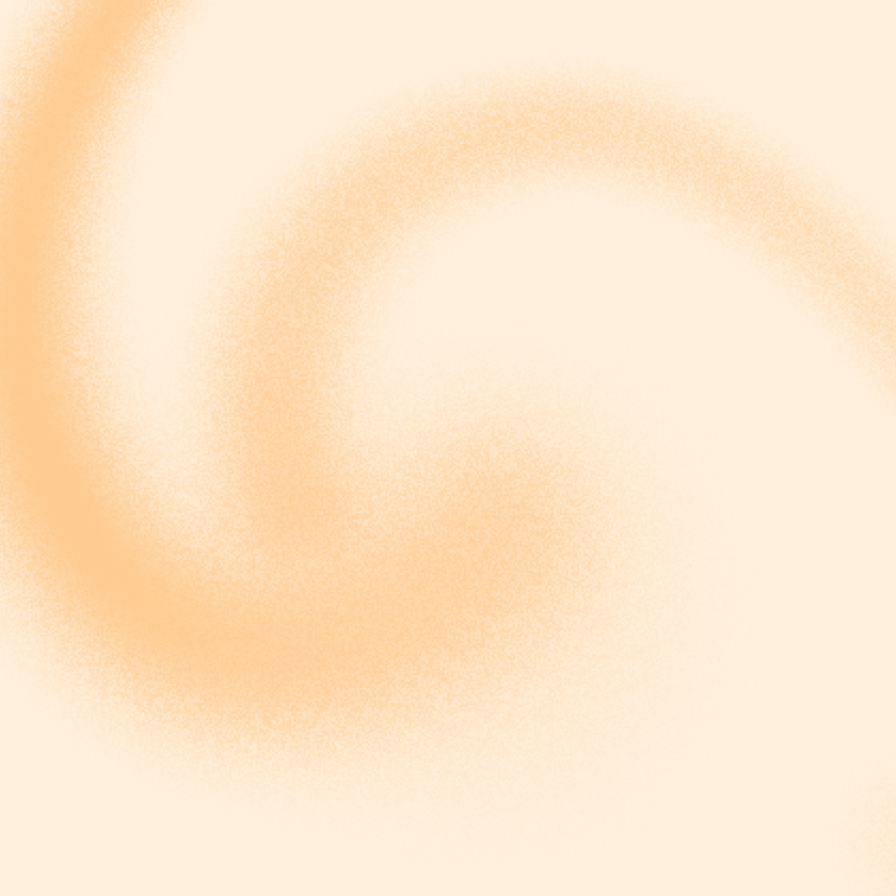
A Shadertoy shader for this background:

```glsl
// Two soft orange arms curl together into a spiral on a cream ground.
// Each arm is a pair of Bezier curves swept by a soft brush whose width and
// strength change along the way; fine grain roughens the fading edges.

#define CREAM vec3(1.0, 0.94, 0.865)
#define ORANGE vec3(0.995, 0.797, 0.570)
#define BRUSH_STEPS 32
#define EDGE_POWER 2.3
#define HAZE_STRENGTH 0.24
#define GRAIN_CELLS 420.0
#define GRAIN_STRENGTH 0.42

// Integer hash of a lattice cell, 0 to 1
float hash(vec2 cell) {
    uvec2 q = uvec2(ivec2(cell)) * uvec2(1597u, 3821u);
    uint n = (q.x ^ q.y) * 277803u;
    n = (n ^ (n >> 15)) * 739391u;
    n ^= n >> 13;
    return float(n & 65535u) / 65535.0;
}

// Smooth value noise
float grainNoise(vec2 p) {
    vec2 cell = floor(p);
    vec2 f = fract(p);
    f = f * f * (3.0 - 2.0 * f);
    float low = mix(hash(cell), hash(cell + vec2(1.0, 0.0)), f.x);
    float high = mix(hash(cell + vec2(0.0, 1.0)), hash(cell + vec2(1.0)), f.x);
    return mix(low, high, f.y);
}

vec2 bezier(vec2 a, vec2 b, vec2 c, vec2 d, float t) {
    float s = 1.0 - t;
    return s * s * s * a + 3.0 * s * s * t * b + 3.0 * s * t * t * c + t * t * t * d;
}

// Strongest soft dab along a curve; width is the half-strength radius
float brush(vec2 p, vec2 a, vec2 b, vec2 c, vec2 d, vec2 width, vec2 strength) {
    float ink = 0.0;
    for (int i = 0; i <= BRUSH_STEPS; i++) {
        float t = float(i) / float(BRUSH_STEPS);
        float r = distance(p, bezier(a, b, c, d, t)) / mix(width.x, width.y, t);
        float dab = exp2(-pow(r, EDGE_POWER));
        ink = max(ink, dab * mix(strength.x, strength.y, t * t));
    }
    return ink;
}

float glow(vec2 p, vec2 center, float radius) {
    vec2 q = (p - center) / radius;
    return exp(-dot(q, q));
}

// Layer two coverages without exceeding one
float layer(float a, float b) {
    return 1.0 - (1.0 - a) * (1.0 - b);
}

void mainImage(out vec4 fragColor, in vec2 fragCoord) {
    vec2 uv = fragCoord / iResolution.xy;

    // Outer arm: from the top left down and around to the middle
    vec2 outerJoin = vec2(0.065, 0.453);
    float outer = max(
        brush(uv, vec2(0.163, 1.039), vec2(0.026, 0.857), vec2(-0.026, 0.648),
              outerJoin, vec2(0.045, 0.078), vec2(0.95, 1.0)),
        brush(uv, outerJoin, vec2(0.130, 0.314), vec2(0.312, 0.154),
              vec2(0.547, 0.405), vec2(0.078, 0.098), vec2(1.0, 0.62)));

    // Inner arm: from the right edge over the top and down into the outer arm
    vec2 innerJoin = vec2(0.612, 0.857);
    float inner = max(
        brush(uv, vec2(1.029, 0.596), vec2(0.898, 0.779), vec2(0.729, 0.870),
              innerJoin, vec2(0.042, 0.045), vec2(0.38, 0.52)),
        brush(uv, innerJoin, vec2(0.391, 0.837), vec2(0.260, 0.648),
              vec2(0.326, 0.440), vec2(0.045, 0.072), vec2(0.52, 0.80)));

    // Wide haze below the curl and a faint trace at the lower right
    float haze = HAZE_STRENGTH * glow(uv, vec2(0.54, 0.33), 0.20);
    haze = layer(haze, 0.16 * glow(uv, vec2(1.03, 0.06), 0.08));

    float ink = layer(layer(outer, inner), haze);

    // Grain, strongest in the half tones
    float grain = grainNoise(uv * GRAIN_CELLS) - 0.5;
    ink += grain * GRAIN_STRENGTH * (4.0 * ink * (1.0 - ink) + 0.04);

    fragColor = vec4(mix(CREAM, ORANGE, clamp(ink, 0.0, 1.0)), 1.0);
}
```
